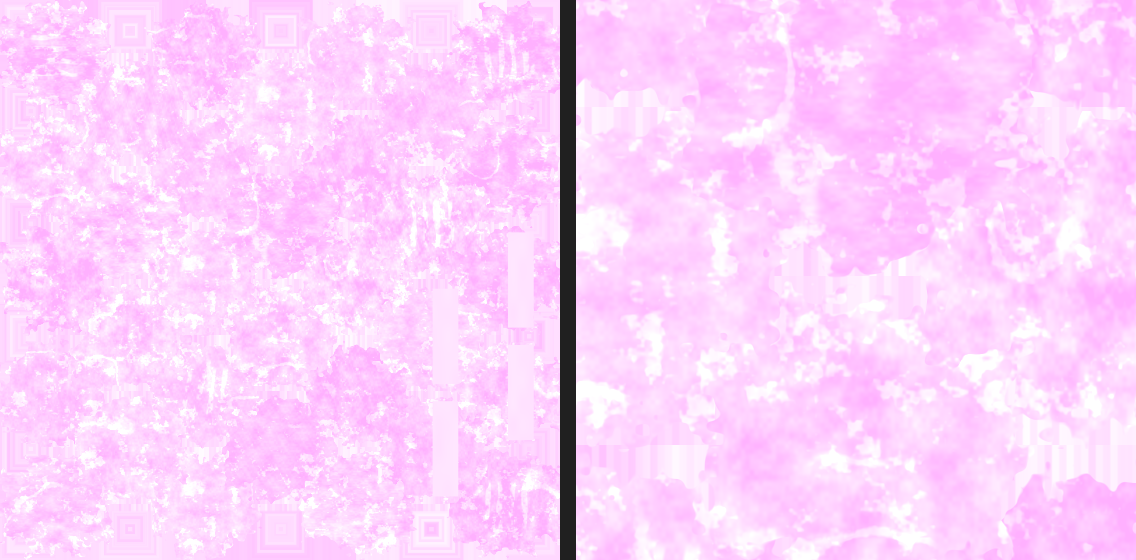
Left: the whole. Right: its middle third, enlarged.
This texture is drawn by a WebGL 1 fragment shader. Its source:

```glsl
precision highp float;
// Pale pink patchwork: ragged grainy crosses over streaks, with nested corners along the rim.
uniform vec2 u_resolution;

const vec2 PERIOD = vec2(0.269, 0.201);  // spacing of one patch lattice
const vec2 ORIGIN = vec2(0.098, 0.098);  // centre of the first patch

float hash(vec2 p) {
  return fract(sin(dot(p, vec2(127.1, 311.7))) * 43758.5453);
}

float noise(vec2 p) {
  vec2 i = floor(p), f = fract(p);
  f = f * f * (3.0 - 2.0 * f);
  return mix(mix(hash(i), hash(i + vec2(1.0, 0.0)), f.x),
             mix(hash(i + vec2(0.0, 1.0)), hash(i + vec2(1.0, 1.0)), f.x), f.y);
}

// Rough noise that keeps much of its strength in the fine octaves.
float grainNoise(vec2 p) {
  float sum = 0.0, weight = 1.0, total = 0.0;
  for (int i = 0; i < 4; i++) {
    sum += weight * noise(p);
    total += weight;
    weight *= 0.72;
    p = p * 2.03 + 17.3;
  }
  return sum / total;
}

// Bands of random tone with narrow soft edges.
float bands(float x, float seed) {
  float i = floor(x);
  return mix(hash(vec2(i, seed)), hash(vec2(i + 1.0, seed)), smoothstep(0.65, 1.0, fract(x)));
}

float boxDistance(vec2 p, vec2 halfSize) {
  vec2 d = abs(p) - halfSize;
  return length(max(d, 0.0)) + min(max(d.x, d.y), 0.0);
}

float crossDistance(vec2 p) {
  return min(boxDistance(p, vec2(0.094, 0.060)), boxDistance(p, vec2(0.048, 0.088)));
}

// Lattice cell containing p, for a lattice moved by shift periods.
vec2 patchCell(vec2 p, vec2 shift) {
  return floor((p - ORIGIN) / PERIOD - shift + 0.5);
}

vec2 patchCentre(vec2 cell, vec2 shift) {
  return ORIGIN + (cell + shift) * PERIOD;
}

// Three or four uneven painted bars, upright or lying.
float bars(vec2 q, float seed) {
  vec2 r = hash(vec2(seed, 3.0)) < 0.65 ? q : q.yx;
  float slant = (hash(vec2(seed, 4.0)) - 0.3) * 0.3;
  float x = r.x - slant * r.y + 0.007 * (noise(r * 35.0 + seed) - 0.5);
  float wave = abs(fract(x / 0.022) - 0.5);
  float width = 0.12 + 0.16 * noise(vec2(floor(x / 0.022) * 5.0, r.y * 40.0) + seed);
  float extent = 1.0 - smoothstep(-0.006, 0.004, boxDistance(r, vec2(0.044, 0.042)));
  return (1.0 - smoothstep(width - 0.07, width + 0.07, wave)) * extent;
}

// Grainy surface of one patch; q is local, edge is the signed distance to its rim.
float patchTone(vec2 q, float edge, float seed) {
  vec2 offset = vec2(seed * 37.0, seed * 19.0);
  vec2 stretch = mix(vec2(0.75, 1.25), vec2(1.25, 0.75), hash(vec2(seed, 5.0)));
  float grain = grainNoise(q * 42.0 * stretch + offset);
  float clots = grainNoise(q * 48.0 + offset + 71.0);
  float rim = smoothstep(-0.055, 0.0, edge);
  float tone = mix(0.752, 0.832, hash(vec2(seed, 1.0)));
  float roughness = mix(0.28, 0.5, hash(vec2(seed, 2.0)));
  tone += (grain - 0.5) * roughness;
  tone += 0.15 * smoothstep(0.57, 0.71, clots + 0.05 * rim) + 0.025 * rim;

  // Broken pale veins follow a contour of slow noise.
  float contour = abs(noise(q * 17.0 + offset) + 0.18 * (clots - 0.5) - 0.55);
  float vein = (1.0 - smoothstep(0.015, 0.055, contour)) * smoothstep(0.55, 0.7, noise(q * 24.0 - offset));
  tone += 0.13 * vein;
  if (hash(vec2(seed, 6.0)) < 0.24) tone += 0.13 * bars(q, seed) * smoothstep(0.3, 0.5, grain);
  return tone;
}

// Upright streaks inside, nested square corners near the rim.
float backgroundTone(vec2 p) {
  vec2 shift = vec2(0.5);
  vec2 cell = patchCell(p, shift);
  float seed = hash(cell + 9.0) * 40.0;
  vec2 q = abs(p - clamp(patchCentre(cell, shift), 0.055, 0.945));
  float reach = max(q.x, q.y);
  float rings = 0.74 + 0.13 * bands(reach * 65.0, seed) + 0.09 * bands(reach * 210.0, seed + 2.0);
  rings = mix(rings, 0.73 + 0.25 * hash(cell + 4.0), smoothstep(0.056, 0.058, reach) * 0.85);
  float row = floor(p.y / (0.5 * PERIOD.y));
  float streaks = 0.76 + 0.12 * bands(p.x * 230.0, row) + 0.12 * noise(vec2(p.x * 28.0, row));
  float inset = min(min(p.x, p.y), min(1.0 - p.x, 1.0 - p.y));
  return mix(rings, streaks, smoothstep(0.085, 0.09, inset));
}

void main() {
  vec2 p = gl_FragCoord.xy / u_resolution;
  float tone = backgroundTone(p);

  // Two staggered lattices of ragged patches.
  for (int i = 0; i < 2; i++) {
    vec2 shift = vec2(0.5 * float(i));
    vec2 cell = patchCell(p, shift);
    vec2 q = p - patchCentre(cell, shift);
    float seed = 1.0 + 30.0 * hash(cell + 13.0 * float(i));
    float ragged = 0.022 * (noise(p * 45.0 + seed) - 0.5) + 0.022 * (noise(p * 130.0 + seed) - 0.5);
    float edge = crossDistance(q) + ragged;
    float inside = 1.0 - smoothstep(-0.0015, 0.0015, edge);
    bool present = i == 0 || (cell.x > -0.5 && cell.x < 2.5 && cell.y > -0.5 && cell.y < 3.5);
    if (present) tone = mix(tone, patchTone(q, edge, seed), inside);

    // A few smooth pale upright slabs.
    float slab = boxDistance(q - vec2(0.025, 0.0), vec2(0.023, 0.085));
    float slabShare = step(hash(cell + 51.0 + float(i)), 0.08);
    float slabTone = 0.89 + 0.03 * (noise(p * vec2(60.0, 25.0)) - 0.5);
    tone = mix(tone, slabTone, slabShare * (1.0 - smoothstep(-0.001, 0.001, slab)));
  }
  gl_FragColor = vec4(1.0, clamp(tone, 0.69, 1.0), 1.0, 1.0);
}
```
